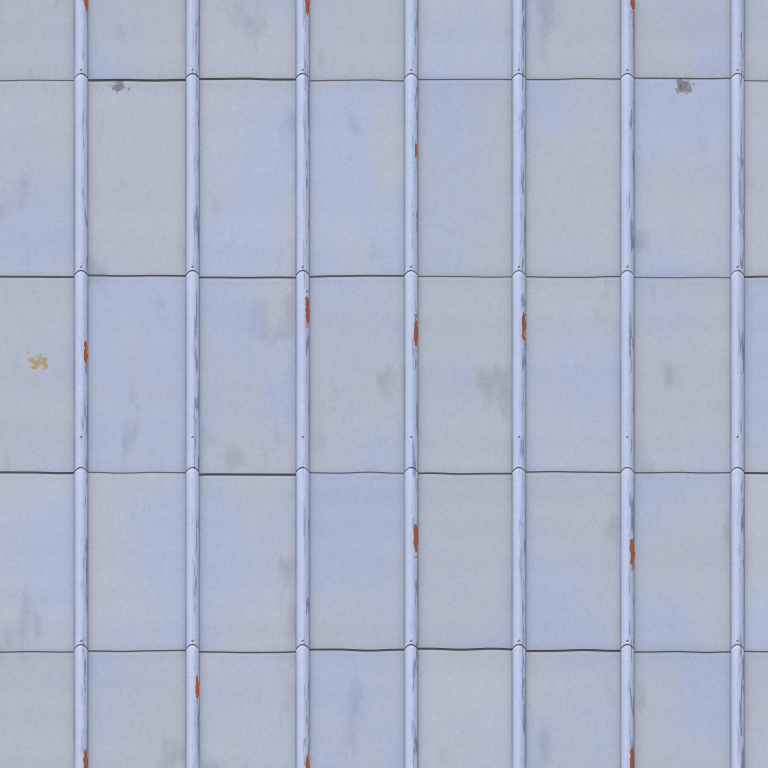
Write a Shadertoy shader that draws this texture.

```glsl
const float TAU = 6.2831853;

float hash(vec2 p) {
    vec3 q = fract(p.xyx * vec3(0.1031, 0.1030, 0.0973));
    q += dot(q, q.yzx + 33.33);
    return fract((q.x + q.y) * q.z);
}

float noise(vec2 p) {
    vec2 i = floor(p), f = fract(p);
    f = f * f * (3.0 - 2.0 * f);
    return mix(mix(hash(i), hash(i + vec2(1, 0)), f.x),
               mix(hash(i + vec2(0, 1)), hash(i + vec2(1, 1)), f.x), f.y);
}

float fbm(vec2 p) {
    float sum = 0.0, amp = 0.5;
    for (int i = 0; i < 4; i++) {
        sum += amp * noise(p);
        p = p * 2.03 + 17.3;
        amp *= 0.5;
    }
    return sum;
}

// Antialiased coverage of a shape from its signed distance
float cover(float d, float px) { return clamp(0.5 - d / px, 0.0, 1.0); }

void mainImage(out vec4 fragColor, in vec2 fragCoord) {
    vec2 uv = fragCoord / iResolution.xy;
    float px = 1.0 / min(iResolution.x, iResolution.y);

    // Seven vertical ribs, slightly unevenly spaced
    float x = uv.x - 0.1055;
    float rib = floor(x * 7.0 + 0.5);
    float d = x - rib / 7.0 - 0.003 * sin(TAU * rib / 7.0);
    float halfWidth = 0.0088;
    float t = d / halfWidth;
    float edge = abs(d) - halfWidth;
    float side = step(0.0, d);
    float column = mod(rib + side - 1.0, 7.0);
    rib = mod(rib, 7.0);

    // Four seams, arched where they cross a rib
    float below = 1.0, above = 1.0, row = 0.0, seamRow = 0.0;
    for (float i = 0.0; i < 4.0; i++) {
        float seam = 0.1263 + 0.2565 * i + (i < 0.5 ? 0.026 : 0.0);
        float bend = 0.004 * (hash(vec2(column + 3.0, i)) - 0.5) + 0.0015 * noise(vec2(uv.x * 25.0, i));
        seam += edge < 0.0 ? 0.0085 - 0.006 * t * t : bend;
        float under = fract(seam - uv.y), over = fract(uv.y - seam);
        if (under < below) { below = under; row = i; }
        if (over < above) { above = over; seamRow = i; }
    }
    float seamDist = min(above, below);
    float nearRow = above < below ? seamRow : row;
    vec2 cell = vec2(column, row);

    // Painted panels with faint clouds, bands and grain
    float cloud = fbm(uv * vec2(9.0, 7.0) + hash(cell) * 40.0);
    float band = noise(vec2(uv.x * 3.0, uv.y * 45.0));
    float grain = noise(uv * 330.0) - 0.5;
    vec3 color = mix(vec3(0.695, 0.722, 0.782), vec3(0.675, 0.715, 0.822),
                     smoothstep(0.38, 0.68, cloud + 0.16 * (hash(cell + 9.0) - 0.5)));
    color += 0.018 * (band - 0.5) + 0.026 * grain + 0.02 * (hash(cell + 4.0) - 0.5);
    color -= 0.06 * smoothstep(0.62, 0.85, fbm(uv * vec2(24.0, 12.0) + 5.0));

    // Soft shade beside ribs and along seams
    color *= 1.0 - (0.13 + 0.05 * side) * exp(-max(edge, 0.0) / 0.004);
    color *= 1.0 - 0.08 * exp(-above / 0.004) - 0.05 * exp(-below / 0.006);

    // Rusty scuffs hanging below the top seam
    float speck = fbm(uv * 190.0);
    float panelX = fract(x * 7.0);
    if (row > 2.5 && mod(column, 5.0) < 0.5) {
        vec2 q = vec2(panelX - 0.35 - 0.03 * column, below - 0.007) / vec2(0.13, 0.015);
        float scuff = smoothstep(0.25, 0.75, 1.05 - length(q) + 1.5 * (speck - 0.5));
        color = mix(color, mix(vec3(0.45, 0.45, 0.51), vec3(0.45, 0.33, 0.26),
                    smoothstep(0.48, 0.62, noise(uv * 140.0))), 0.8 * scuff);
    }
    // Ochre flecks on one panel of the third row
    if (row > 1.5 && row < 2.5 && column > 5.5) {
        vec2 q = vec2(panelX - 0.6, below - 0.11) / vec2(0.2, 0.02);
        float fleck = smoothstep(0.4, 0.75, 0.9 - length(q) + 1.9 * (speck - 0.5));
        color = mix(color, vec3(0.68, 0.57, 0.39), 0.75 * fleck);
    }

    // Rounded rib: lit on the left, dim and scratched on the right
    vec3 metal = mix(vec3(0.70, 0.745, 0.865), vec3(0.60, 0.64, 0.74), smoothstep(0.05, 0.95, t));
    metal += 0.045 * exp(-pow((t + 0.2) * 2.6, 2.0));
    metal -= 0.08 * smoothstep(-0.6, -1.0, t);
    metal += 0.03 * exp(-below / 0.03) + 0.03 * grain;
    float scratch = fbm(vec2(d * 380.0 + rib * 31.0, uv.y * 38.0));
    metal -= 0.17 * smoothstep(0.5, 0.72, scratch) * smoothstep(-0.3, 0.6, t);
    color = mix(color, metal, cover(edge, px));

    // Dark rib edges
    float edgeLine = cover(abs(edge) - 0.0009, px);
    float wear = noise(vec2(rib * 7.0 + side, uv.y * 22.0));
    color = mix(color, vec3(0.42, 0.43, 0.47), edgeLine * (0.2 + 0.2 * side + 0.3 * wear));

    // Scattered rust streaks on the right of the ribs
    vec2 ribCell = vec2(rib + 11.0, row + 5.0);
    if (hash(ribCell) > 0.66) {
        float size = hash(ribCell + 20.0);
        vec2 q = vec2(d - 0.0062, below - 0.04 - 0.16 * hash(ribCell + 40.0));
        q /= vec2(0.0014 + 0.0022 * size, 0.014 + 0.012 * size);
        float rust = smoothstep(0.0, 0.35, 1.0 - length(q) + 1.1 * (speck - 0.5));
        color = mix(color, mix(vec3(0.40, 0.27, 0.23), vec3(0.63, 0.29, 0.17), speck * 1.4), 0.85 * rust);
    }

    // Seam lines, heavier on some panels
    float weight = hash(vec2(column, nearRow) + 60.0);
    float thick = edge < 0.0 ? 0.0008 : 0.0007 + 0.0008 * weight * weight;
    float seamLine = cover(seamDist - thick, px);
    color = mix(color, vec3(0.27, 0.26, 0.26), seamLine * (0.65 + 0.3 * weight));
    color += 0.03 * cover(abs(below - 0.0035) - 0.001, px);

    // Small rivet above each rib joint
    float rivetY = seamRow > 0.5 && seamRow < 1.5 ? 0.040 : 0.005;
    vec2 r = vec2(d, above - rivetY);
    color = mix(color, vec3(0.38, 0.40, 0.46), 0.75 * cover(length(r) - 0.0017, px));
    color += 0.12 * cover(length(r - vec2(-0.0008, 0.0013)) - 0.0011, px);

    fragColor = vec4(clamp(color, 0.0, 1.0), 1.0);
}
```
